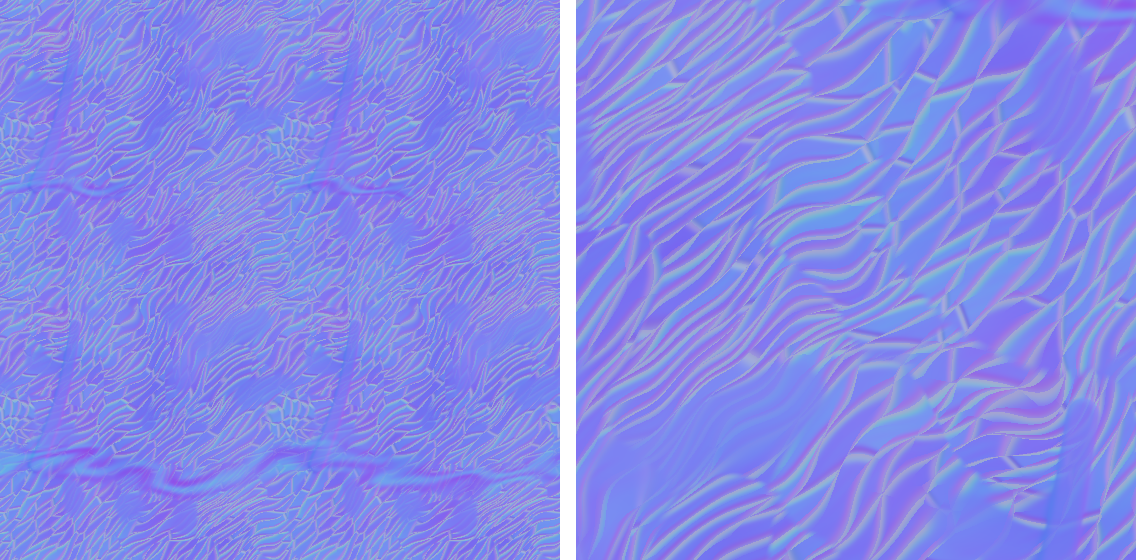
Left, the full canvas; right, a detail of the centre.
A Shadertoy shader for this texture map:

```glsl
// Tangent-space normal map of matted, carved fibre strokes in a two by two tiling
#define TILES 2.0
#define SLOPE 0.75
#define GROOVE_WIDTH 0.0034
#define RELIEF vec2(0.36, 0.5)
#define CELL_TILT vec2(-0.07, 0.26)
#define WARP 0.12
#define ROW_VARIATION 0.07
#define SHEEN 0.8
#define SHEEN_COLOR vec3(0.68, 0.68, 0.79)
#define FLAT_TILT vec2(-0.06, 0.02)
#define BLUE_LEVEL 0.95
#define TAU 6.2831853

float hash(vec2 p) {
    return fract(sin(dot(p, vec2(127.1, 311.7))) * 43758.5453);
}

// Value noise that wraps after the given number of cells
float noise(vec2 p, vec2 wrap) {
    vec2 i = floor(p), f = fract(p);
    f = f * f * (3.0 - 2.0 * f);
    float a = hash(mod(i, wrap));
    float b = hash(mod(i + vec2(1, 0), wrap));
    float c = hash(mod(i + vec2(0, 1), wrap));
    float d = hash(mod(i + vec2(1, 1), wrap));
    return mix(mix(a, b, f.x), mix(c, d, f.x), f.y);
}

// Sheared Voronoi plates with even grooves: xy = normal tilt, z = sheen
vec3 etch(vec2 p, vec2 count, float slope) {
    vec2 q = vec2(p.x, p.y - slope * p.x) * count;
    vec2 base = floor(q), nearA = vec2(9.0), nearB = vec2(9.0);
    float seed = 0.0;
    for (int y = -1; y <= 1; y++)
    for (int x = -1; x <= 1; x++) {
        vec2 cell = base + vec2(x, y);
        float turn = floor(cell.x / count.x);
        vec2 id = cell + turn * vec2(-count.x, slope * count.y);
        id.y = mod(floor(id.y + 0.5), count.y);
        id += count * 0.37;
        vec2 r = cell + vec2(hash(id), hash(id + 71.3)) - q;
        if (dot(r, r) < dot(nearA, nearA)) {
            nearB = nearA;
            nearA = r;
            seed = hash(id + 19.7);
        } else if (dot(r, r) < dot(nearB, nearB)) {
            nearB = r;
        }
    }
    // Convert the border distance back to tile units
    vec2 e = (nearA - nearB) * count;
    vec2 g = vec2(e.x - slope * e.y, e.y);
    float len = max(length(g), 0.001);
    vec2 dir = g / len;
    float t = 0.5 * (dot(nearB, nearB) - dot(nearA, nearA)) / len / GROOVE_WIDTH;
    float wall = t * exp(0.5 - 0.5 * t * t) * mix(0.35, 1.1, seed);
    float lit = 0.5 + 0.5 * dot(dir, vec2(0.5, -0.85));
    vec2 tilt = -dir * wall * RELIEF + CELL_TILT * (seed - 0.5);
    return vec3(tilt, exp(-0.35 * t * t) * mix(0.5, 1.0, lit));
}

// Long smooth stalk with thin bevels: xy = tilt, z = coverage
vec3 stalk(vec2 p) {
    vec2 a = vec2(0.13, 0.34), axis = vec2(0.14, 0.5);
    float h = clamp(dot(p - a, axis) / dot(axis, axis), 0.0, 1.0);
    vec2 off = p - a - axis * h;
    off.x -= 0.02 * sin(h * TAU * 0.5);
    float t = length(off) / mix(0.028, 0.02, h);
    vec2 tilt = off * 8.0 * exp(-14.0 * (t - 0.9) * (t - 0.9));
    return vec3(tilt, 1.0 - smoothstep(0.85, 1.1, t));
}

// Ragged horizontal fold, wider in the lower row
vec3 fold(vec2 p, float lower) {
    float x = fract(p.x);
    float centre = 0.32 + mix(0.015, 0.045, lower) * cos(TAU * (x - 0.15));
    float ragged = noise(vec2(p.x * 6.0, (p.y - 0.25 * p.x) * 16.0), vec2(6, 32)) - 0.5;
    float t = (fract(p.y) - centre + 0.05 * ragged) / mix(0.024, 0.055, lower);
    float reach = smoothstep(0.0, 0.04, x) * (1.0 - smoothstep(0.42, 0.52, x));
    float cover = exp(-t * t * t * t) * max(lower, reach);
    float ripple = sin(t * 4.0 + 8.0 * ragged) * (0.35 + abs(ragged) * 1.6);
    return vec3(vec2(-0.12, 0.34) * ripple * cover, cover * 0.9);
}

void mainImage(out vec4 fragColor, in vec2 fragCoord) {
    vec2 p = fragCoord / iResolution.xy * TILES;
    float lower = step(p.y, 1.0);

    // Bend the strokes, with slight differences between rows
    vec2 bend = vec2(noise(p * 4.0 + 7.0, vec2(4)), noise(p * 4.0, vec2(4))) - 0.5;
    vec2 kink = vec2(noise(p * 13.0, vec2(13)), noise(p * 12.0 + 5.0, vec2(12))) - 0.5;
    float drift = noise(p * 3.0, vec2(3, 6)) - 0.5;
    vec2 w = p + WARP * vec2(0.5, 1.0) * bend + ROW_VARIATION * drift + 0.035 * kink;

    // Choose the carving by region
    vec2 local = fract(p + vec2(0.5, 0.0)) - vec2(0.5, 0.0);
    vec2 wrapped = fract(p + vec2(0.25, 0.37)) - 0.5;
    float fine = smoothstep(0.54, 0.58, noise(w * 5.0 + 3.0, vec2(5)));
    float shallow = smoothstep(0.58, 0.62, noise(w * 6.0 + 1.0, vec2(6)));
    float steep = smoothstep(0.6, 0.64, noise(w * 7.0 + 4.0, vec2(7)));
    steep = max(steep, 1.0 - smoothstep(0.15, 0.17, length(wrapped) + 0.2 * bend.x));
    float pebbles = 1.0 - smoothstep(0.085, 0.1, length(local - vec2(0.04, 0.49)) + 0.06 * kink.y);
    vec3 carving = mix(etch(w, vec2(9, 32), SLOPE), etch(w, vec2(12, 48), SLOPE), fine);
    carving = mix(carving, etch(w, vec2(8, 32), 0.5), shallow);
    carving = mix(carving, etch(w, vec2(13, 24), 1.25), steep);
    carving = mix(carving, etch(p + 0.6 * kink * 0.1, vec2(30, 32), 0.0), pebbles);

    // Smooth patches, stalk and fold cover the carving
    vec3 bar = stalk(local), band = fold(p, lower);
    vec2 along = vec2(w.x * 6.0, (w.y - SLOPE * w.x) * 16.0);
    float worn = smoothstep(0.68, 0.84, noise(w * 9.0, vec2(9)));
    carving *= 1.0 - 0.85 * max(worn, max(bar.z, band.z));

    // Soft swells and fine fibre grain
    vec2 swell = vec2(noise(w * 7.0, vec2(7)), noise(w * 5.0 + 2.0, vec2(5))) - 0.5;
    float grain = noise(along * vec2(4, 7), vec2(24, 112)) - 0.5;
    vec2 tilt = FLAT_TILT + carving.xy + bar.xy + band.xy;
    tilt += vec2(0.16, 0.24) * swell + vec2(-0.04, 0.07) * grain;

    vec3 normal = normalize(vec3(tilt, 1.0));
    vec3 color = (0.5 + 0.5 * normal) * vec3(1.0, 1.0, BLUE_LEVEL);
    color = mix(color, SHEEN_COLOR, SHEEN * clamp(carving.z, 0.0, 1.0));
    fragColor = vec4(color, 1.0);
}
```
